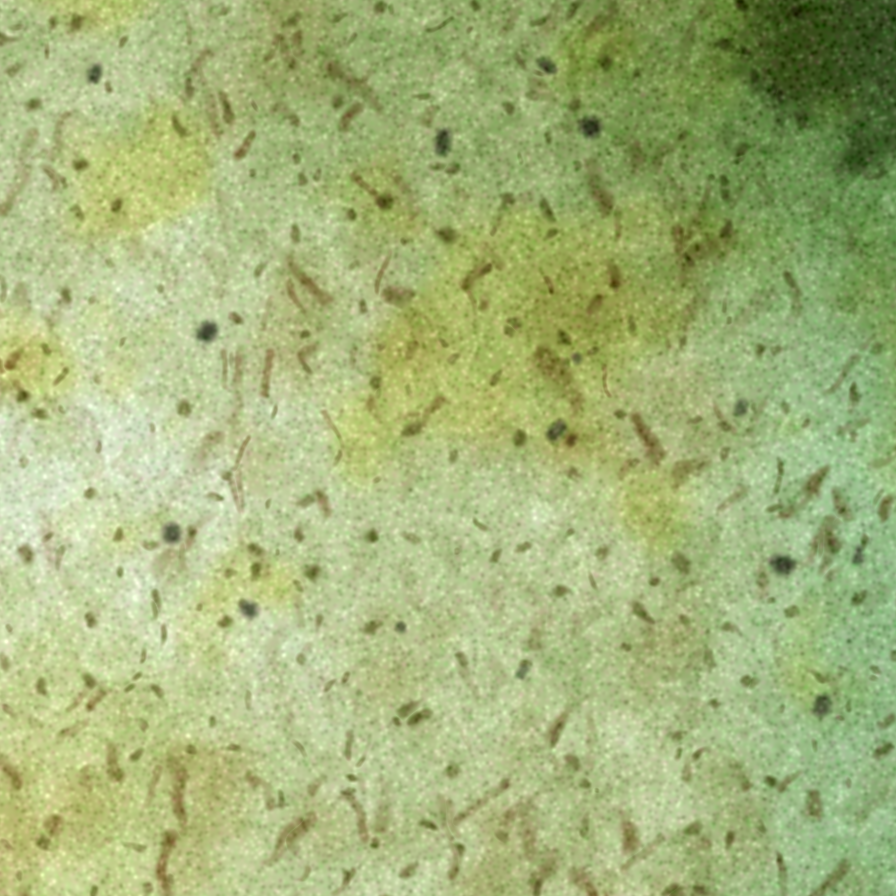
This texture is drawn by a Shadertoy shader. Its source:

```glsl
// Pale green weathered surface, shaded toward the upper right corner.
// Sparse cellular noise gives mottling and grain; jittered, warped strokes
// scattered over grids give the rusty veins, flecks and dark pits.

const vec3 DEEP_MOSS  = vec3(0.25, 0.32, 0.13);
const vec3 MOSS       = vec3(0.46, 0.57, 0.30);
const vec3 SAGE       = vec3(0.63, 0.71, 0.47);
const vec3 PALE_SAGE  = vec3(0.75, 0.81, 0.61);
const vec3 CHALK      = vec3(0.86, 0.91, 0.80);
const vec3 RUST_TINT  = vec3(0.64, 0.53, 0.36);
const vec3 STAIN_TINT = vec3(0.88, 0.82, 0.67);
const vec3 PIT_COLOUR = vec3(0.13, 0.14, 0.08);

vec2 hash2(vec2 p, float seed) {
    vec3 q = fract(p.xyx * vec3(0.1031, 0.1030, 0.0973) + seed * 0.137);
    q += dot(q, q.yzx + 33.33);
    return fract((q.xx + q.yz) * q.zy);
}

// Sum of soft blobs of random sign, one per cell; mean near zero
float cellNoise(vec2 p, float seed) {
    vec2 cell = floor(p);
    float sum = 0.0;
    for (int y = -1; y <= 1; y++)
    for (int x = -1; x <= 1; x++) {
        vec2 id = cell + vec2(x, y);
        vec2 offset = id + hash2(id, seed) - p;
        float weight = 2.0 * hash2(id, seed + 5.3).x - 1.0;
        sum += weight * exp(-4.0 * dot(offset, offset));
    }
    return sum;
}

float layeredNoise(vec2 p, float seed) {
    float sum = 0.0, gain = 1.0;
    for (int i = 0; i < 3; i++) {
        sum += gain * cellNoise(p, seed + float(i));
        p = mat2(1.6, 1.2, -1.2, 1.6) * p + 3.7;
        gain *= 0.6;
    }
    return sum;
}

float segmentDistance(vec2 p, vec2 halfAxis) {
    float along = clamp(dot(p, halfAxis) / dot(halfAxis, halfAxis), -1.0, 1.0);
    return length(p - halfAxis * along);
}

// Soft, mostly upright strokes; reach and width are in cells
float strokes(vec2 p, float seed, float reach, float width, float density) {
    vec2 cell = floor(p);
    float mask = 0.0;
    for (int y = -1; y <= 1; y++)
    for (int x = -1; x <= 1; x++) {
        vec2 id = cell + vec2(x, y);
        vec2 shape = hash2(id, seed + 2.1);
        vec2 chance = hash2(id, seed + 7.9);
        float angle = mix(0.6, 2.3, shape.x);
        vec2 halfAxis = reach * mix(0.2, 1.0, shape.y) * vec2(cos(angle), sin(angle));
        float d = segmentDistance(p - id - hash2(id, seed), halfAxis);
        float thickness = width * mix(0.6, 1.3, chance.y);
        float present = step(chance.x, density) * mix(0.5, 1.0, chance.y);
        mask = max(mask, present * (1.0 - smoothstep(0.15 * thickness, thickness, d)));
    }
    return mask;
}

// Broad light falloff: chalky at the left, dark in the upper right corner
float lightField(vec2 p) {
    float upper = smoothstep(0.45, 1.0, p.y);
    float light = 0.85 - 0.20 * p.x - 0.35 * upper * (0.4 + 0.9 * p.x);
    light -= 0.28 * smoothstep(0.45, 0.0, distance(p, vec2(1.0)));
    return light + 0.13 * smoothstep(0.5, 0.0, distance(p, vec2(0.05, 0.58)));
}

vec3 mossRamp(float tone) {
    vec3 colour = mix(DEEP_MOSS, MOSS, smoothstep(0.0, 0.28, tone));
    colour = mix(colour, SAGE, smoothstep(0.25, 0.55, tone));
    colour = mix(colour, PALE_SAGE, smoothstep(0.52, 0.80, tone));
    return mix(colour, CHALK, smoothstep(0.76, 1.02, tone));
}

void mainImage(out vec4 fragColor, in vec2 fragCoord) {
    vec2 p = fragCoord / iResolution.y;

    // Ground tone and tint
    float mottle = layeredNoise(p * 9.0, 11.0);
    float speckle = layeredNoise(p * 36.0, 21.0);
    float tone = lightField(p) + 0.10 * mottle + 0.07 * speckle;
    vec3 colour = mossRamp(tone);
    float yellow = smoothstep(0.0, 0.8, layeredNoise(p * 5.0, 31.0));
    yellow = max(yellow, 0.8 * smoothstep(0.35, 0.0, distance(p, vec2(0.05, 0.1))));
    colour *= mix(vec3(1.0), vec3(0.99, 0.97, 0.76), yellow);
    colour *= mix(vec3(1.0), vec3(0.86, 0.98, 1.02), smoothstep(0.7, 1.0, p.x));

    // Rusty veins, bent by noise and gathered in patches
    vec2 bend = vec2(cellNoise(p * 26.0, 41.0), cellNoise(p * 26.0, 43.0));
    vec2 q = p + 0.014 * bend;
    float patches = smoothstep(-0.45, 0.45, layeredNoise(p * 5.0, 51.0));
    float veins = strokes(q * 11.0, 61.0, 0.45, 0.15, 0.5);
    veins = max(veins, 0.9 * strokes(q * 19.0, 63.0, 0.45, 0.19, 0.5));
    veins *= mix(0.25, 1.0, patches) * (0.85 + 0.5 * speckle);
    float stain = patches * strokes(q * 9.0, 65.0, 0.4, 0.65, 0.6);
    colour *= mix(vec3(1.0), STAIN_TINT, 0.8 * stain);
    colour *= mix(vec3(1.0), RUST_TINT, clamp(veins, 0.0, 1.0));

    // Small flecks and a few dark pits
    float flecks = strokes(q * 30.0, 71.0, 0.12, 0.26, 0.32);
    float pits = strokes(p * 8.0 + 0.05 * bend, 81.0, 0.04, 0.11, 0.22);
    colour *= mix(vec3(1.0), vec3(0.62, 0.60, 0.43), flecks);
    colour = mix(colour, PIT_COLOUR, 0.85 * pits);

    // Fine grain with a slight colour shift
    float grain = cellNoise(p * 190.0, 91.0);
    float shift = cellNoise(p * 170.0, 95.0);
    colour += 0.10 * grain + 0.035 * shift * vec3(1.0, -0.4, 0.8);
    fragColor = vec4(clamp(colour, 0.0, 1.0), 1.0);
}
```
